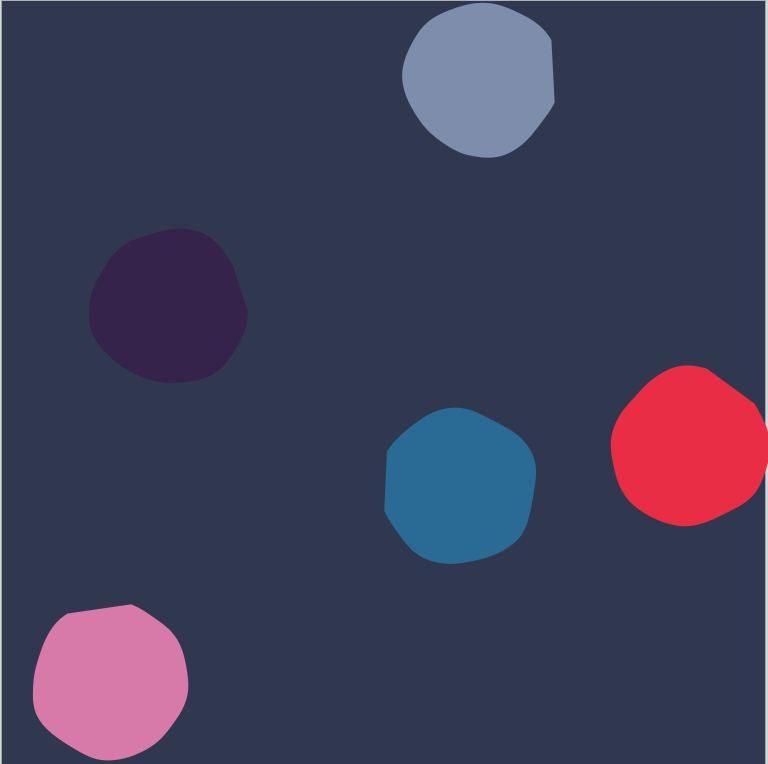
Write a WebGL 1 fragment shader that draws this background.

```glsl
precision highp float;
// Five flat, hand-cut paper discs scattered over a dark slate ground with thin
// pale margins. A loop strews the discs along a swinging path; gradient noise
// wobbles each outline and a straight chord trims one side.

uniform vec2 u_resolution;

#define DISC_RADIUS 0.102
#define WOBBLE 0.10         // outline unevenness, relative to the radius
#define WOBBLE_SCALE 1.3    // noise frequency around the outline
#define CHORD 0.93          // distance of the straight trim, in radii
#define PATH_START vec2(0.5375, 0.109)
#define PATH_SWING vec2(0.395, 0.08)
#define PATH_RISE 0.178
#define MARGIN_LEFT 0.0022
#define MARGIN_RIGHT 0.0035
#define MARGIN_TOP 0.001
#define SLATE vec3(0.19, 0.22, 0.31)
#define PALE vec3(0.82, 0.84, 0.84)

const int DISC_COUNT = 5;

float hash(vec2 p) {
  vec3 q = fract(p.xyx * 0.1031);
  q += dot(q, q.yzx + 33.33);
  return fract((q.x + q.y) * q.z);
}

vec2 unitVector(float angle) {
  return vec2(cos(angle), sin(angle));
}

float cornerSlope(vec2 cell, vec2 offset) {
  return dot(unitVector(6.2832 * hash(cell)), offset);
}

float gradientNoise(vec2 p) {
  vec2 cell = floor(p);
  vec2 f = p - cell;
  vec2 w = f * f * f * (f * (f * 6.0 - 15.0) + 10.0);
  vec2 e = vec2(1.0, 0.0);
  float low = mix(cornerSlope(cell, f), cornerSlope(cell + e, f - e), w.x);
  float high = mix(cornerSlope(cell + e.yx, f - e.yx),
                   cornerSlope(cell + 1.0, f - 1.0), w.x);
  return mix(low, high, w.y);
}

// Centres climb the canvas while swinging from side to side.
vec2 discCentre(float i) {
  float phase = -3.1416 + 1.7 * i + 0.02 * i * i * i;
  return PATH_START + vec2(0.0, PATH_RISE * i)
       + PATH_SWING * vec2(cos(phase), sin(1.9 * i));
}

vec3 discColour(float i) {
  if (i < 0.5) return vec3(0.845, 0.48, 0.665);  // pink
  if (i < 1.5) return vec3(0.165, 0.42, 0.585);  // blue
  if (i < 2.5) return vec3(0.91, 0.175, 0.27);   // red
  if (i < 3.5) return vec3(0.21, 0.137, 0.30);   // plum
  return vec3(0.495, 0.553, 0.67);               // grey blue
}

// Approximate signed distance to a wobbly disc with one straight trim.
float cutDisc(vec2 p, float seed) {
  vec2 direction = p / max(length(p), 0.0001);
  float wobble = gradientNoise(direction * WOBBLE_SCALE + 7.3 * seed + 4.0);
  float outline = length(p) - DISC_RADIUS * (1.0 + WOBBLE * wobble);
  vec2 chordNormal = unitVector(6.2832 * hash(vec2(seed, 5.0)));
  return max(outline, dot(p, chordNormal) - CHORD * DISC_RADIUS);
}

float coverage(float dist, float pixel) {
  return clamp(0.5 - dist / pixel, 0.0, 1.0);
}

void main() {
  vec2 uv = gl_FragCoord.xy / u_resolution;
  vec2 aspect = vec2(u_resolution.x / u_resolution.y, 1.0);
  float pixel = 1.0 / u_resolution.y;

  // Ground and pale margins
  float margin = min(min(uv.x - MARGIN_LEFT, 1.0 - MARGIN_RIGHT - uv.x),
                     1.0 - MARGIN_TOP - uv.y);
  vec3 colour = mix(SLATE, PALE, coverage(margin, pixel));

  // Scattered discs
  for (int n = 0; n < DISC_COUNT; n++) {
    float i = float(n);
    float dist = cutDisc((uv - discCentre(i)) * aspect, i);
    colour = mix(colour, discColour(i), coverage(dist, pixel));
  }

  gl_FragColor = vec4(colour, 1.0);
}
```
